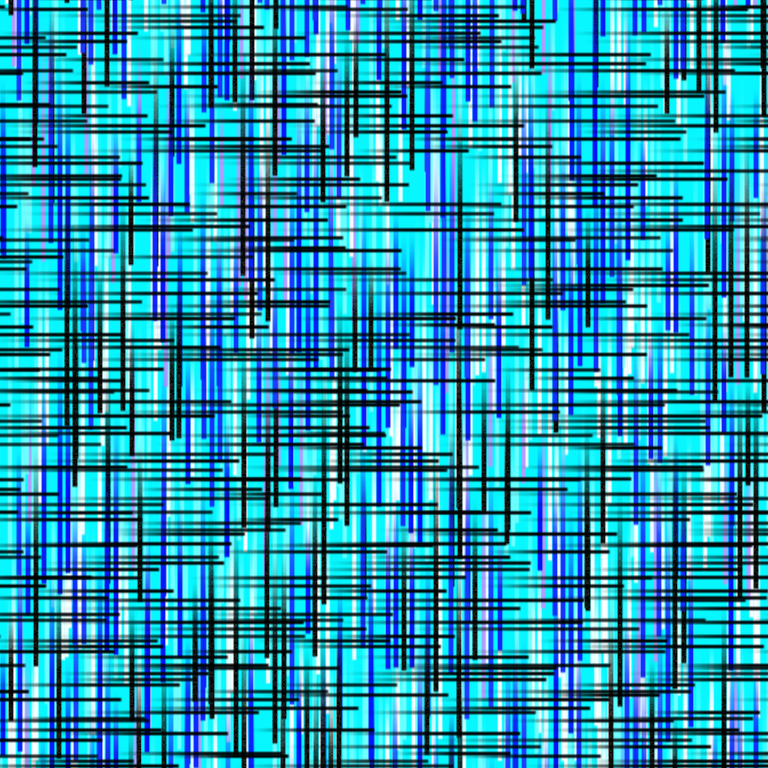
Write a WebGL 2 fragment shader that draws this pattern.

```glsl
#version 300 es
precision highp float;
// Woven streaks: blue, black and white vertical threads on cyan, crossed by soft black horizontal strokes.

uniform vec2 u_resolution;
out vec4 fragColor;

float hash(vec2 p) {
    p = fract(p * vec2(0.1031, 0.1137) + 0.071);
    p += dot(p, p.yx + 33.33);
    return fract((p.x + p.y) * p.x * 17.3);
}

// Opacity (x) and random kind (y) of a stroke that fades in and stops sharply.
vec2 streak(float along, float lane, float seed) {
    float u = along * 2.7 + 9.0 * hash(vec2(lane + 3.0, seed));
    float id = floor(u) + seed * 7.0;
    float t = fract(u);
    float len = mix(0.4, 0.97, hash(vec2(lane + 211.0, id)));
    float opacity = smoothstep(0.0, 0.6 * len, t) * (1.0 - smoothstep(len - 0.012, len, t));
    return vec2(opacity, hash(vec2(id + 57.0, lane + 19.0)));
}

// Soft cross-section of a thread inside its lane.
float thread(float across, float center, float inner, float outer) {
    return 1.0 - smoothstep(inner, outer, abs(fract(across) - center));
}

void main() {
    vec2 uv = gl_FragCoord.xy / u_resolution;
    float down = 1.0 - uv.y;
    vec3 color = vec3(0.03, 0.97, 1.0);

    // Pale fine threads: lavender, white and light cyan
    for (int i = 0; i < 2; i++) {
        float seed = float(i) + 11.0;
        float across = uv.x * 116.0 + float(i) * 0.43;
        float lane = floor(across);
        vec2 s = streak(down, lane, seed);
        vec3 pale = s.y < 0.06 ? vec3(0.72, 0.6, 1.0)
                  : s.y < 0.38 ? vec3(1.0) : vec3(0.45, 1.0, 1.0);
        float shown = step(s.y, 0.65) * 0.95;
        color = mix(color, pale, s.x * shown * thread(across, 0.5, 0.15, 0.48));
    }

    // Blue and grainy black vertical threads, denser in some bands
    float grain = hash(floor(uv * 512.0));
    for (int i = 0; i < 2; i++) {
        float seed = float(i) + 23.0;
        float across = uv.x * 96.0 + float(i) * 0.13;
        float lane = floor(across);
        vec2 s = streak(down, lane, seed);
        float band = sin(lane * 0.23 + 1.0) + sin(lane * 0.41 + 4.0);
        float blueShare = 0.35 + 0.05 * band;
        vec3 blue = mix(vec3(0.0, 0.08, 0.97), vec3(0.12, 0.25, 1.0), hash(vec2(lane, seed + 5.0)));
        vec3 ink = s.y < blueShare ? blue : vec3(0.14, 0.14, 0.13) * grain;
        float shown = step(s.y, blueShare + 0.17);
        color = mix(color, ink, s.x * shown * thread(across, 0.5, 0.19, 0.41));
    }

    // Black horizontal strokes at uneven heights, of uneven strength
    for (int i = 0; i < 2; i++) {
        float seed = float(i) + 41.0;
        float across = uv.y * 70.0 + float(i) * 0.37;
        float lane = floor(across);
        vec2 s = streak(uv.x, lane, seed);
        float center = 0.5 + 0.4 * (hash(vec2(lane + 5.0, seed + 31.0)) - 0.5);
        float strength = step(s.y, 0.92) * mix(0.98, 0.75, s.y * s.y);
        color *= 1.0 - s.x * strength * thread(across, center, 0.02, 0.29);
    }

    fragColor = vec4(color, 1.0);
}
```
